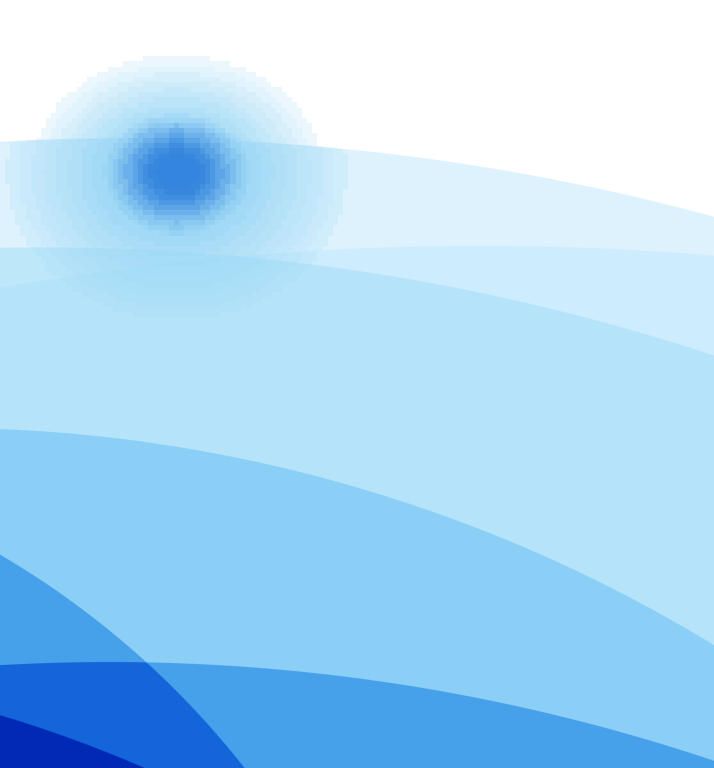
A Shadertoy shader for this background:

```glsl
// Overlapping translucent hills in deepening blues, with a soft orb above them.
// Every hill is the top of a very large disc placed by its apex and radius;
// the orb is a banded halo and a dark core sampled on a coarse grid.

// Coverage of a disc whose highest point is apex.
float hill(vec2 p, vec2 apex, float radius) {
    float d = length(p - apex + vec2(0.0, radius)) - radius;
    float px = 0.75 / iResolution.y;
    return smoothstep(px, -px, d);
}

// Lays the orb over a colour; underHill widens the halo below the first crest.
vec3 addOrb(vec3 col, vec2 p, float underHill) {
    // Coarse cells give the orb its stepped outline.
    vec2 cell = (floor(p * 150.0) + 0.5) / 150.0;
    vec2 q = cell - vec2(0.2305, 0.776);
    q.y /= q.y > 0.0 ? 0.80 : 0.87;
    float r = length(q);

    // Halo: opaque near the core, fading in bands to a faint rim.
    float s = r / mix(0.189, 0.2214, underHill);
    float band = (floor(s * 14.0) + 0.5) / 14.0;
    float fade = clamp((band - 0.4) / 0.6, 0.0, 1.0);
    float halo = mix(0.95, 0.15, fade) * step(s, 1.0);
    col = mix(col, vec3(0.60, 0.84, 0.96), halo);

    // Core
    float ring = floor(r / 0.008 + 0.5) * 0.008;
    float core = 1.0 - smoothstep(0.0234, 0.1016, ring);
    return mix(col, vec3(0.20, 0.52, 0.865), core);
}

void mainImage(out vec4 fragColor, in vec2 fragCoord) {
    vec2 p = fragCoord / iResolution.y;

    // Far hills
    float crest = hill(p, vec2(0.163, 0.820), 2.927);
    float haze = hill(p, vec2(0.625, 0.680), 3.599);
    float slope = hill(p, vec2(0.052, 0.678), 2.805);
    vec3 col = mix(vec3(1.0), vec3(0.871, 0.949, 0.992), crest);
    col = mix(col, vec3(0.804, 0.925, 0.996), haze);
    vec3 slopeColor = mix(vec3(0.745, 0.906, 0.976), vec3(0.710, 0.894, 0.980), haze);
    col = mix(col, slopeColor, slope);

    col = addOrb(col, p, crest);

    // Near hills: the two front discs darken where they overlap.
    col = mix(col, vec3(0.545, 0.812, 0.969), hill(p, vec2(-0.078, 0.443), 1.936));
    float left = hill(p, vec2(-0.570, 0.4323), 1.129);
    float front = hill(p, vec2(0.143, 0.138), 2.471);
    col = mix(col, vec3(0.275, 0.627, 0.918), max(left, front));
    col = mix(col, vec3(0.078, 0.392, 0.855), left * front);
    col = mix(col, vec3(0.0, 0.16, 0.715), hill(p, vec2(-0.486, 0.140), 1.694));

    fragColor = vec4(col, 1.0);
}
```
